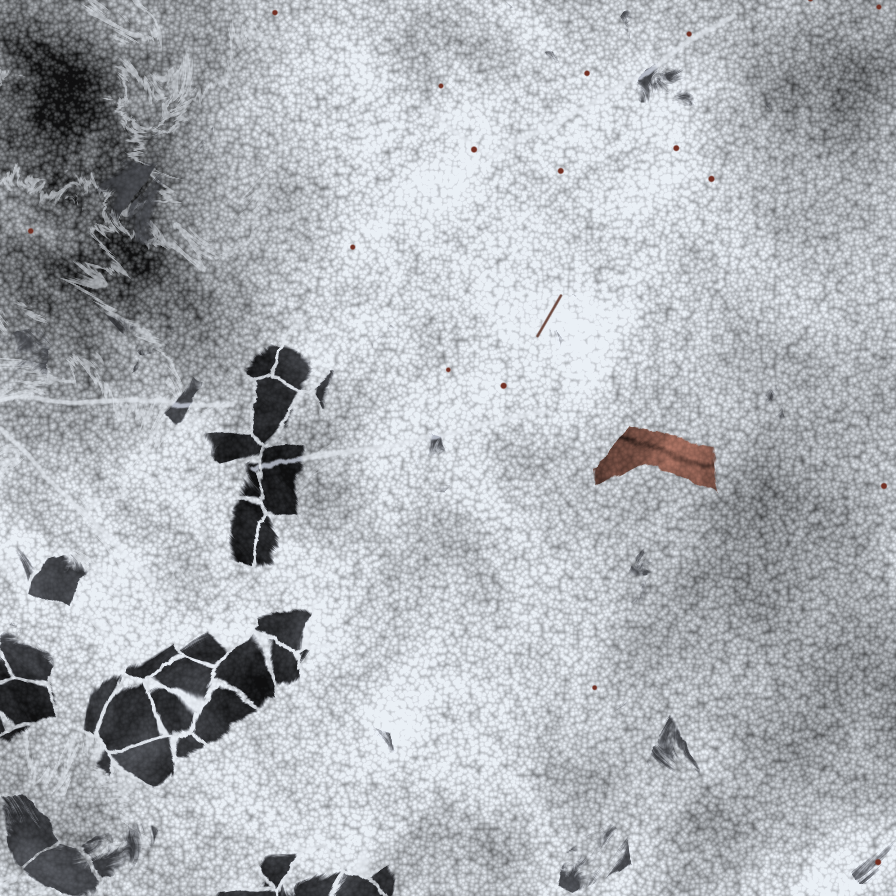
Give the GLSL for this texture, as a WebGL 1 fragment shader.

```glsl
precision highp float;
// Cracked, frosted ice over dark ground, with a dry leaf and scattered specks.
uniform vec2 u_resolution;

const vec3 ICE_TINT = vec3(0.978, 1.0, 1.028);
const vec3 PIT_TINT = vec3(0.97, 1.0, 1.07);
const vec3 LEAF_BROWN = vec3(0.43, 0.29, 0.25);
const vec3 SPECK_RED = vec3(0.45, 0.19, 0.14);
const float ICE_TONE = 0.81;
const float RIM_TONE = 0.91;
const float PIT_TONE = 0.15;
const float CLOUD_SCALE = 5.0;
const float FROST_SCALE = 21.0;
const float SHARD_SCALE = 17.0;
const float GRAIN_SCALE = 200.0;
const float SPECK_SCALE = 9.0;
const float SPECK_RADIUS = 0.0034;
const float CRACK_WIDTH = 0.0034;

vec2 hash2(vec2 p) {
  return fract(sin(vec2(dot(p, vec2(127.1, 311.7)), dot(p, vec2(269.5, 183.3)))) * 43758.5);
}

// Cellular noise: nearest distance, second distance, random id of the cell.
vec3 cells(vec2 p) {
  vec2 base = floor(p), f = p - base;
  vec3 r = vec3(8.0, 8.0, 0.0);
  for (int j = -1; j <= 1; j++) {
    for (int i = -1; i <= 1; i++) {
      vec2 o = vec2(float(i), float(j));
      vec2 h = hash2(base + o);
      float d = length(o + h - f);
      if (d < r.x) r = vec3(d, r.x, fract(h.x * 17.3 + h.y * 31.7));
      else r.y = min(r.y, d);
    }
  }
  return r;
}

// Layered, warped sines, roughly -0.8 to 0.8.
float clouds(vec2 p) {
  float sum = 0.0, amp = 0.5;
  for (int i = 0; i < 7; i++) {
    p += 0.6 * sin(p.yx * 1.1 + vec2(1.7, 4.2));
    sum += amp * sin(p.x) * sin(p.y);
    p = mat2(1.5, 1.2, -1.2, 1.5) * p + 2.3;
    amp *= 0.6;
  }
  return sum;
}

float segment(vec2 p, vec2 a, vec2 b) {
  vec2 ab = b - a;
  return length(p - a - ab * clamp(dot(p - a, ab) / dot(ab, ab), 0.0, 1.0));
}

float blob(vec2 p, vec2 center, float radius) {
  vec2 q = (p - center) / radius;
  return exp(-dot(q, q));
}

float leafDistance(vec2 q) {
  float top = min(1.2 * q.x + 0.066, 0.026 - 0.2 * q.x);
  float bottom = 0.012 * cos(q.x * 38.0) - 0.025;
  return max(abs(q.x) - 0.07, max(q.y - top, bottom - q.y));
}

void main() {
  float px = 1.0 / min(u_resolution.x, u_resolution.y);
  vec2 p = gl_FragCoord.xy * px;
  float cloud = clouds(p * CLOUD_SCALE + 1.0);
  float frost = clouds(p * FROST_SCALE + 7.0);
  float ridge = clouds(p * 15.0 + 23.0);
  vec2 ragged = p + 0.012 * vec2(frost, ridge);
  float left = smoothstep(0.46, 0.12, p.x + 0.12 * cloud);

  // Frosted sheet with murky, mottled patches.
  float murk = 0.36 * blob(p, vec2(0.07, 0.87), 0.20)
             + 0.34 * blob(p, vec2(0.10, 0.68), 0.13)
             + 0.22 * blob(p, vec2(0.08, 0.09), 0.17)
             + 0.27 * blob(p, vec2(0.92, 0.96), 0.20)
             + 0.15 * blob(p, vec2(0.93, 0.52), 0.20)
             + 0.16 * blob(p, vec2(0.76, 0.38), 0.15)
             + 0.25 * blob(p, vec2(0.99, 0.18), 0.10);
  float grain = 0.6 * cells(p * GRAIN_SCALE).x + 0.4 * cells(p * GRAIN_SCALE * 0.45).x - 0.47;
  float tone = ICE_TONE + 0.17 * cloud + 0.17 * frost - 0.55 * grain;
  tone -= murk * max(0.1, 1.0 + 1.1 * frost + 0.7 * ridge);

  // Pale contour veins on the broken side.
  float vein = 1.0 - smoothstep(0.02, 0.09, abs(ridge + 0.05));
  tone = mix(tone, RIM_TONE, 0.55 * vein * left);

  // Missing shards show the dark ground, edged with white ice.
  float gap = min(segment(p, vec2(0.30, 0.58), vec2(0.28, 0.38)),
                  segment(p, vec2(0.32, 0.28), vec2(0.15, 0.19)));
  gap = min(gap, min(length(p - vec2(0.01, 0.21)), segment(p, vec2(0.31, 0.0), vec2(0.38, 0.0))));
  float broken = max(smoothstep(0.095, 0.0, gap), 0.12 * left);
  vec3 shard = cells(ragged * SHARD_SCALE);
  float edge = shard.y - shard.x;
  float pit = smoothstep(1.02, 1.10, shard.z + broken + 0.25 * frost) * smoothstep(0.03, 0.09, edge);
  float rim = (1.0 - smoothstep(0.02, 0.10, edge)) * smoothstep(0.08, 0.5, broken);
  tone = mix(tone, RIM_TONE, rim * clamp(0.5 + frost, 0.0, 0.8));
  float ground = PIT_TONE + 0.10 * (shard.z - 0.5) + 0.16 * frost - 0.12 * grain;
  tone = mix(tone, max(ground, 0.05), pit);

  // Long cracks, lightly wavering.
  vec2 q = p + 0.007 * vec2(ridge, frost);
  float crack = min(segment(q, vec2(0.48, 0.88), vec2(0.55, 0.825)),
                    segment(q, vec2(0.55, 0.825), vec2(0.82, 0.98)));
  crack = min(crack, segment(q, vec2(0.28, 0.475), vec2(0.61, 0.54)));
  crack = min(crack, segment(q, vec2(0.0, 0.52), vec2(0.17, 0.35)));
  crack = min(crack, segment(q, vec2(0.0, 0.555), vec2(0.26, 0.55)));
  tone = mix(tone, RIM_TONE, 0.7 * (1.0 - smoothstep(0.3, 1.3, crack / CRACK_WIDTH)));
  tone = clamp(tone, 0.06, 0.94);
  vec3 color = tone * mix(ICE_TINT, PIT_TINT, pit);

  // Red specks, a twig and a folded leaf.
  vec3 speck = cells(p * SPECK_SCALE + 3.0);
  float dotMask = 1.0 - smoothstep(-px, px, speck.x / SPECK_SCALE - SPECK_RADIUS * speck.z);
  color = mix(color, SPECK_RED, dotMask * step(0.72, speck.z));
  float twig = segment(p, vec2(0.60, 0.625), vec2(0.626, 0.67)) - 0.0014;
  color = mix(color, LEAF_BROWN, 1.0 - smoothstep(-px, px, twig));
  vec2 leaf = ragged - vec2(0.73, 0.49);
  float fold = smoothstep(0.0, 0.006, abs(leaf.y + 0.25 * leaf.x - 0.008));
  vec3 leafColor = LEAF_BROWN * (0.55 + 0.45 * fold + 0.5 * frost - 0.5 * grain);
  color = mix(color, leafColor, 1.0 - smoothstep(-px, px, leafDistance(leaf)));

  gl_FragColor = vec4(clamp(color, 0.0, 1.0), 1.0);
}
```
